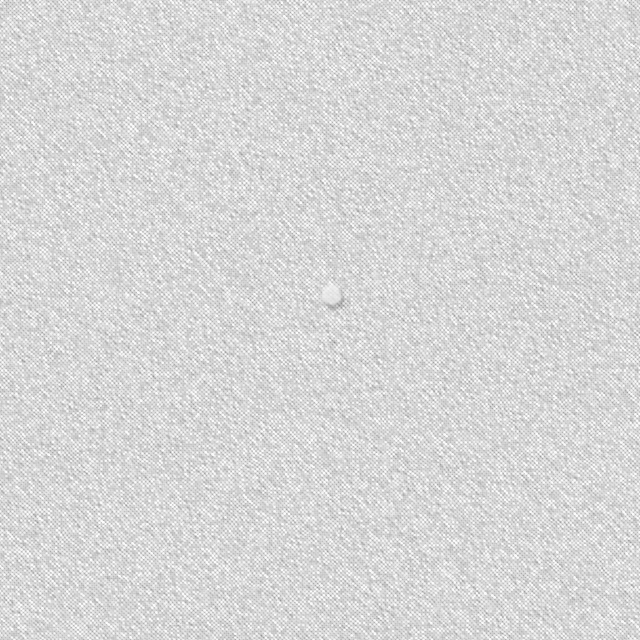
This texture is drawn by a Shadertoy shader. Its source:

```glsl
#define THREADS 215.0
#define BASE_GREY 0.846
#define WEAVE_DEPTH 0.052
#define FLECK_DEPTH 0.20
#define TWILL_DEPTH 0.19
#define SLUB_DEPTH 0.055
#define KNOT_CENTRE vec2(0.518, 0.539)
#define KNOT_RADIUS 0.0195

const float PI = 3.14159265;

float hash(vec2 cell) {
    vec2 p = fract(cell * vec2(0.1031, 0.1137));
    p += dot(p, p.yx + 33.33);
    return fract((p.x + p.y) * p.x * 91.7);
}

// Signed random bump in every cell, fading to zero at the cell edges
float flecks(vec2 p) {
    vec2 bump = sin(PI * fract(p));
    return (hash(floor(p) + 500.0) - 0.5) * bump.x * bump.y;
}

// Layered sines, used for uneven yarn and soft shading
float waves(vec2 p) {
    return (sin(p.x + 1.7 * sin(p.y * 0.8)) + sin(p.y * 1.3 + 1.4 * sin(p.x * 0.7 + 2.0))
          + 0.6 * sin(p.x * 2.1 - p.y * 1.9)) / 2.6;
}

float cloth(vec2 uv) {
    // Diagonal thread coordinates, bent by uneven yarn tension
    vec2 bent = uv + 0.0014 * vec2(waves(uv * 71.0), waves(uv.yx * vec2(93.0, 57.0) + 4.0));
    vec2 q = THREADS * vec2(bent.x + bent.y, bent.x - bent.y) / sqrt(2.0);

    // Crossed gaps with dark pits, deeper along the falling diagonal
    vec2 gaps = cos(2.0 * PI * q);
    float pit = gaps.x + 0.75 * gaps.y;
    pit += 0.28 * (pit * pit - 0.78);
    float tension = 1.0 + 1.1 * flecks(q * vec2(0.31, 0.17));
    float grey = BASE_GREY - WEAVE_DEPTH * tension * pit;

    // Single grains, and twill floats that alternate across the falling diagonal
    grey += FLECK_DEPTH * flecks(q);
    vec2 floatCell = q * vec2(0.92, 0.46) + 0.37;
    grey += TWILL_DEPTH * (flecks(floatCell) - 0.4 * flecks(floatCell + vec2(1.0, 0.0)));

    // Faint horizontal slubs and soft shading
    grey += SLUB_DEPTH * flecks(bent * vec2(38.0, 160.0));
    return grey + 0.004 * waves(uv * 5.0 + 1.0);
}

// Raised knot with a lit top and a shadow at the lower right
float addKnot(float grey, vec2 uv) {
    vec2 d = (uv - KNOT_CENTRE) / KNOT_RADIUS;
    float angle = atan(d.y, d.x);
    float r = length(d) + 0.04 * sin(3.0 * angle + 0.6) + 0.03 * sin(5.0 * angle);
    float shadow = 1.0 - smoothstep(0.5, 1.15, length(d - vec2(0.24, -0.34)));
    float top = 0.905 + 0.03 * d.y - 0.015 * d.x + 0.25 * (grey - BASE_GREY);
    return mix(grey - 0.17 * shadow, top, 1.0 - smoothstep(0.62, 0.98, r));
}

void mainImage(out vec4 fragColor, in vec2 fragCoord) {
    vec2 uv = fragCoord / iResolution.y;
    float grey = addKnot(cloth(uv), uv);
    fragColor = vec4(vec3(clamp(grey, 0.0, 0.985)), 1.0);
}
```
